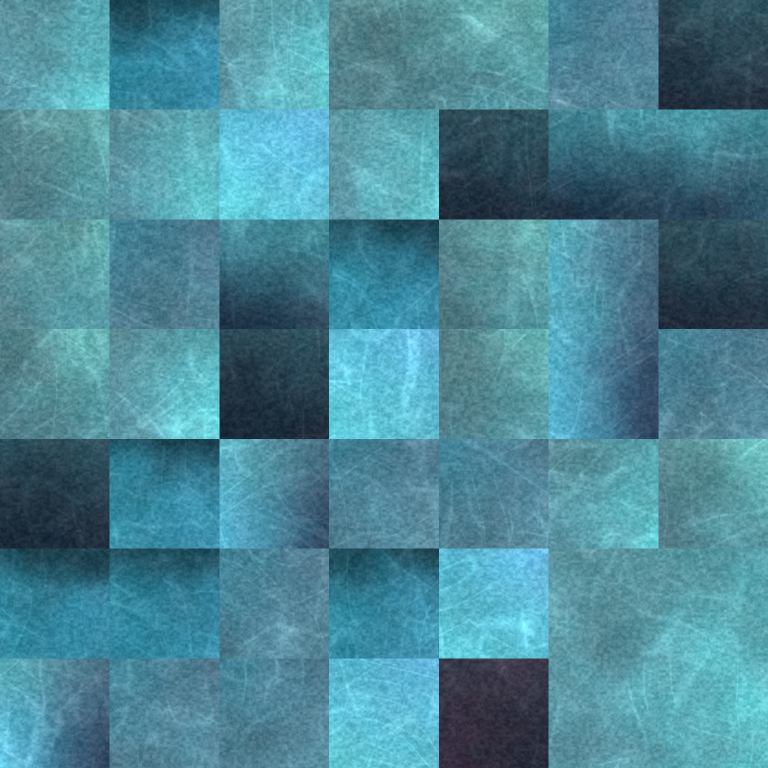
Reproduce this background procedurally as a Shadertoy shader.

```glsl
// A seven by seven patchwork of teal, cyan and charcoal leather-like tiles.
// Tiles get a shuffled tone, a cloudy four-corner gradient, fibres and grain;
// four larger slabs replace a few of the single tiles.

float hash(vec2 p) {
    vec3 q = fract(p.xyx * 0.1031);
    q += dot(q, q.yzx + 33.33);
    return fract((q.x + q.y) * q.z);
}

float noise(vec2 p) {
    vec2 i = floor(p), f = fract(p);
    f = f * f * (3.0 - 2.0 * f);
    return mix(mix(hash(i), hash(i + vec2(1, 0)), f.x),
               mix(hash(i + vec2(0, 1)), hash(i + vec2(1, 1)), f.x), f.y);
}

float clouds(vec2 p) {
    float sum = 0.0, amp = 0.53;
    for (int i = 0; i < 4; i++) {
        sum += amp * noise(p);
        p = mat2(1.6, 1.2, -1.2, 1.6) * p + 7.3;
        amp *= 0.5;
    }
    return sum;
}

// Corner colours of each tone: top left, top right, bottom left, bottom right
mat4x3 toneCorners(int rank) {
    if (rank < 10) return mat4x3(.34,.52,.55, .41,.71,.71, .32,.49,.53, .35,.62,.66); // sage
    if (rank < 18) return mat4x3(.36,.57,.61, .34,.64,.68, .36,.58,.64, .40,.80,.83); // mist
    if (rank < 26) return mat4x3(.26,.52,.60, .33,.49,.57, .31,.49,.56, .35,.55,.62); // slate
    if (rank < 32) return mat4x3(.17,.29,.34, .21,.35,.40, .12,.17,.23, .13,.19,.25); // charcoal
    if (rank < 34) return mat4x3(.19,.20,.26, .25,.24,.31, .22,.18,.25, .14,.16,.21); // plum
    if (rank < 40) return mat4x3(.12,.28,.33, .11,.25,.30, .20,.54,.63, .24,.57,.68); // deep teal
    if (rank < 45) return mat4x3(.36,.74,.84, .42,.76,.92, .37,.78,.83, .38,.76,.84); // bright cyan
    if (rank < 47) return mat4x3(.35,.68,.73, .30,.44,.52, .36,.73,.85, .19,.27,.37); // shaded side
    return mat4x3(.26,.52,.58, .28,.58,.63, .11,.18,.25, .19,.31,.39);               // dusk
}

// Rank of a cell's hash among all cells: a shuffle with exact tone shares
int shuffledRank(vec2 cell) {
    float own = hash(cell * 17.0 + 5.0);
    int rank = 0;
    for (int i = 0; i < 49; i++)
        if (hash(vec2(i % 7, i / 7) * 17.0 + 5.0) < own) rank++;
    return rank;
}

// Thin pale threads: contour lines of stretched noise in several directions
float fibres(vec2 p) {
    float sum = 0.0;
    p += 0.02 * vec2(noise(p * 14.0), noise(p * 14.0 + 31.0));
    for (int i = 0; i < 5; i++) {
        float a = float(i) * 1.13 + 0.3;
        vec2 q = mat2(cos(a), sin(a), -sin(a), cos(a)) * p + float(i) * 3.7;
        float ridge = 1.0 - abs(2.0 * noise(q * vec2(9, 38)) - 1.0);
        sum += smoothstep(0.86, 1.0, ridge) * smoothstep(0.4, 0.8, noise(q * 16.0 + 50.0));
    }
    return sum;
}

vec3 patchwork(vec2 p) {
    vec2 cell = floor(p * 7.0), size = vec2(1);
    int rank = shuffledRank(cell);

    // Larger slabs: origin cell and size, each with a fixed tone
    vec4 slabs[4] = vec4[4](vec4(3, 6, 2, 1), vec4(5, 5, 2, 1), vec4(5, 3, 1, 2), vec4(5, 0, 2, 2));
    int slabRanks[4] = int[4](0, 48, 46, 17);
    for (int i = 0; i < 4; i++) {
        vec2 d = cell - slabs[i].xy;
        if (min(d.x, d.y) >= 0.0 && all(lessThan(d, slabs[i].zw))) {
            cell = slabs[i].xy;
            size = slabs[i].zw;
            rank = slabRanks[i];
            break;
        }
    }

    // Cloudy gradient between the four corners
    vec2 uv = (p * 7.0 - cell) / size;
    vec2 skin = p + 3.0 * vec2(hash(cell + 11.0), hash(cell + 47.0));
    float cloud = clouds(skin * 15.0) - 0.5;
    vec2 t = clamp(uv + 0.45 * vec2(cloud, clouds(skin * 15.0 + 23.0) - 0.5), 0.0, 1.0);
    t = mix(t, smoothstep(0.0, 1.0, t), 0.6);
    if (rank >= 34 && rank < 40) t.y = t.y * t.y * t.y;
    mat4x3 c = toneCorners(rank);
    vec3 color = mix(mix(c[2], c[3], t.x), mix(c[0], c[1], t.x), t.y);

    // Mottling, fibres and fine leather grain
    color *= 1.0 + 0.24 * cloud;
    color += vec3(0.04, 0.01, 0.01) * (noise(skin * 40.0) - 0.5);
    float light = dot(color, vec3(0.33));
    color += vec3(0.8, 1.0, 1.0) * (0.02 + 0.09 * light) * (fibres(skin) - 0.15);
    float grain = noise(skin * vec2(210, 280)) + 0.8 * noise(skin * 420.0 + 9.0) - 0.9;
    return color + grain * (0.04 + 0.12 * light);
}

void mainImage(out vec4 fragColor, in vec2 fragCoord) {
    // Four samples per pixel smooth the tile edges
    vec3 sum = vec3(0);
    for (int i = 0; i < 4; i++) {
        vec2 offset = vec2(i % 2, i / 2) * 0.5 - 0.25;
        sum += patchwork((fragCoord + offset) / iResolution.xy);
    }
    fragColor = vec4(clamp(sum * 0.25, 0.0, 1.0), 1.0);
}
```
